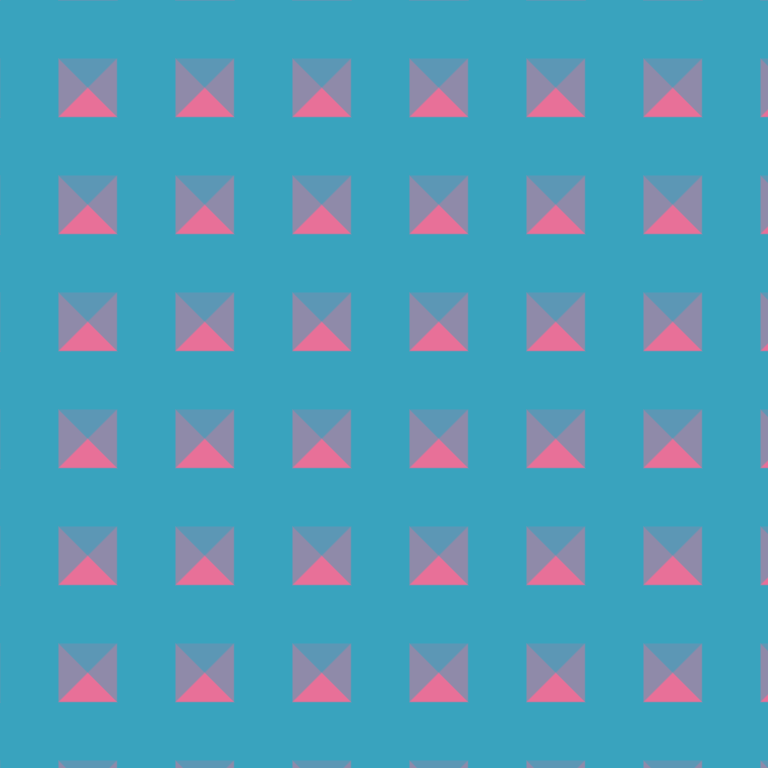
Give the GLSL for this pattern, as a three.js fragment shader.

```glsl
// A grid of small square studs on a flat teal ground. Each stud is split
// by its diagonals into four facets: a pale top, two mauve sides and a pink
// base. One repeated cell, with signed distances blended over a soft edge.

varying vec2 vUv;

const float PITCH = 78.0 / 512.0;      // spacing of the studs
const float HALF_SIDE = 0.25 * PITCH;  // half the width of a stud
const float SOFTNESS = 1.0 / 512.0;    // width of a smoothed edge

const vec3 GROUND = vec3(0.224, 0.639, 0.745);
const vec3 SIDE = vec3(0.561, 0.541, 0.663);
const vec3 TOP = vec3(0.361, 0.592, 0.710);
const vec3 BASE = vec3(0.910, 0.439, 0.596);

// Coverage of a shape whose inside has a positive distance.
float coverage(float dist, float softness) {
  return clamp(dist / softness + 0.5, 0.0, 1.0);
}

// Position relative to the nearest stud centre, in canvas units.
vec2 repeatCell(vec2 p, vec2 centre, float pitch) {
  return (fract((p - centre) / pitch + 0.5) - 0.5) * pitch;
}

// Distance inside a square.
float squareDistance(vec2 p, float halfSide) {
  vec2 inset = halfSide - abs(p);
  return min(inset.x, inset.y);
}

// Distance inside the quarter wedge that opens along positive y.
float wedgeDistance(vec2 p) {
  return (p.y - abs(p.x)) * inversesqrt(2.0);
}

// Four facets meeting at the stud centre.
vec3 facetColour(vec2 p, float softness) {
  vec3 colour = mix(SIDE, TOP, coverage(wedgeDistance(p), softness));
  return mix(colour, BASE, coverage(wedgeDistance(-p), softness));
}

void main() {
  // The grid is anchored at the upper left corner of the canvas.
  vec2 firstCentre = vec2(0.0, 1.0) + vec2(0.75, -0.75) * PITCH;
  vec2 p = repeatCell(vUv, firstCentre, PITCH);

  float stud = coverage(squareDistance(p, HALF_SIDE), SOFTNESS);
  gl_FragColor = vec4(mix(GROUND, facetColour(p, SOFTNESS), stud), 1.0);
}
```
